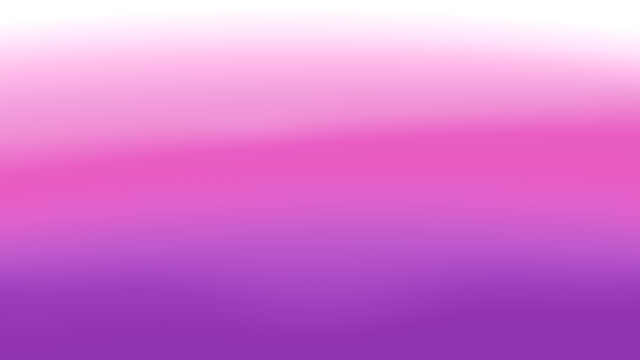
This background is drawn by a WebGL 1 fragment shader. Its source:

```glsl
precision highp float;

uniform vec2 u_resolution;

const float TAU = 6.2831853;

// Parabola through heights at the left, centre and right edges
float arc(float x, vec3 h) {
  float t = 2.0 * x - 1.0;
  return h.y + 0.5 * (h.z - h.x) * t + (0.5 * (h.x + h.z) - h.y) * t * t;
}

// Twin swells, one in each half of the canvas
float swell(float x) {
  return 0.5 - 0.5 * cos(2.0 * TAU * x);
}

// Blend to the next colour between two curved depths
vec3 band(vec3 base, vec3 tint, float depth, float start, float end) {
  return mix(base, tint, clamp((depth - start) / (end - start), 0.0, 1.0));
}

// Soft elliptical spot
float glow(vec2 p, vec2 centre, vec2 radius) {
  vec2 d = (p - centre) / radius;
  return exp(-dot(d, d));
}

void main() {
  vec2 uv = gl_FragCoord.xy / u_resolution;
  float x = uv.x;
  float depth = 1.0 - uv.y;
  float lobes = swell(x);

  // Depths of the colour boundaries, from the top down
  float whiteEnd = arc(x, vec3(0.06, 0.02, 0.08));
  float blush = arc(x, vec3(0.127, 0.10, 0.15));
  float petal = arc(x, vec3(0.197, 0.162, 0.199));
  float orchid = arc(x, vec3(0.29, 0.248, 0.25));
  float rose = arc(x, vec3(0.382, 0.324, 0.285));
  float magentaTop = arc(x, vec3(0.49, 0.40, 0.37));
  float magentaEnd = arc(x, vec3(0.54, 0.47, 0.50));
  float mauve = arc(x, vec3(0.613, 0.55, 0.58));
  float lilac = arc(x, vec3(0.713, 0.67, 0.695));
  float violet = arc(x, vec3(0.775, 0.80, 0.76)) - 0.03 * lobes;
  float purple = arc(x, vec3(0.815, 0.875, 0.80)) - 0.05 * lobes;
  float plum = arc(x, vec3(0.97, 0.95, 0.875)) - 0.04 * lobes;

  // Pale sky
  vec3 color = vec3(1.0);
  color = band(color, vec3(1.0, 0.88, 0.98), depth, whiteEnd, blush);
  color = band(color, vec3(1.0, 0.745, 0.92), depth, blush, petal);
  color = band(color, vec3(0.955, 0.63, 0.87), depth, petal, orchid);
  color = band(color, vec3(0.94, 0.55, 0.83), depth, orchid, rose);

  // Magenta belt
  color = band(color, vec3(0.912, 0.365, 0.77), depth, rose, magentaTop);
  color = band(color, vec3(0.908, 0.36, 0.77), depth, magentaTop, magentaEnd);
  color = band(color, vec3(0.88, 0.385, 0.80), depth, magentaEnd, mauve);

  // Violet hills
  color = band(color, vec3(0.75, 0.35, 0.80), depth, mauve, lilac);
  color = band(color, vec3(0.66, 0.28, 0.765), depth, lilac, violet);
  color = band(color, vec3(0.615, 0.235, 0.735), depth, violet, purple);
  color = band(color, vec3(0.57, 0.195, 0.70), depth, purple, plum);

  // Faint haze above the belt
  float haze = glow(uv, vec2(0.39, 0.67), vec2(0.09, 0.05));
  color = mix(color, vec3(0.95, 0.61, 0.87), 0.35 * haze);

  gl_FragColor = vec4(color, 1.0);
}
```
